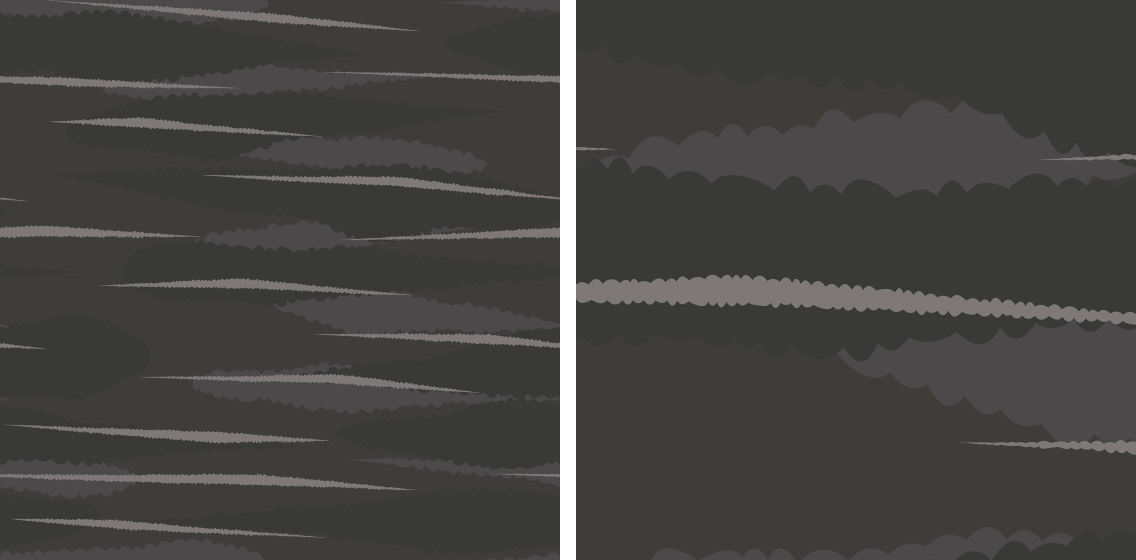
Left, the full canvas; right, a detail of the centre.
Give the GLSL for this pattern, as a WebGL 2 fragment shader.

```glsl
#version 300 es
precision highp float;
// Dark weathered bark: layered scalloped wedges crossed by thin pale tapered streaks.
uniform vec2 u_resolution;
out vec4 fragColor;

const vec3 BROWN = vec3(0.246, 0.239, 0.228);
const vec3 CHARCOAL = vec3(0.222, 0.222, 0.221);
const vec3 SLATE = vec3(0.296, 0.286, 0.290);
const vec3 PALE = vec3(0.494, 0.472, 0.468);

float hash(float n) {
    return fract(sin(n * 12.9898 + 4.1) * 43758.5);
}

float pick(float seed, float low, float high) {
    return mix(low, high, hash(seed));
}

float noise(float x, float seed) {
    float cell = floor(x);
    float f = fract(x);
    return mix(hash(cell + seed), hash(cell + 1.0 + seed), f * f * (3.0 - 2.0 * f));
}

// Row of round bumps of uneven width and height, from 0 to 1
float scallops(float x, float seed) {
    x += 0.9 * noise(x * 0.6, seed + 31.0);
    float f = fract(x);
    float arch = 4.0 * f * (1.0 - f);
    return arch * pick(floor(x) + seed, 0.35, 1.0) + 0.4 * noise(x * 0.5, seed) - 0.2;
}

float coverage(float dist, float pixel) {
    return clamp(dist / pixel + 0.5, 0.0, 1.0);
}

// Height of a stroke rising to 1 at its peak, with a power for each end
float taper(float t, float peak, vec2 powers) {
    return t < peak ? pow(t / peak, powers.x)
                    : pow((1.0 - t) / (1.0 - peak), powers.y);
}

// Broad wedge with one blunt end, one long tip and scalloped edges
float wedge(vec2 p, float centerY, float len, float halfHeight, float seed) {
    float along = fract(p.x - hash(seed + 1.3));
    float t = along / len;
    if (t >= 1.0) return -1.0;
    if (hash(seed + 2.7) < 0.5) t = 1.0 - t;

    float dy = fract(p.y - centerY + 0.5) - 0.5;
    dy -= pick(seed + 3.1, -0.09, 0.09) * (along - 0.5 * len);
    float side = dy > 0.0 ? 0.0 : 57.0;
    float body = halfHeight * taper(t, pick(seed + 4.9, 0.12, 0.4), vec2(0.45, 1.0));
    float swell = 0.7 + 0.6 * noise(along * 7.0, seed + side);
    float bumps = 0.010 * (scallops(along * 42.0, seed + side) - 0.5);
    return body * swell + bumps * smoothstep(0.0, 0.012, body) - abs(dy);
}

// Thin streak, bent at its thickest point, with finely jagged edges
float streak(vec2 p, float centerY, float len, float halfHeight, float seed) {
    float along = fract(p.x - hash(seed + 1.7));
    float t = along / len;
    if (t >= 1.0) return -1.0;

    float peak = pick(seed + 2.3, 0.3, 0.7);
    float run = (t - peak) * len;
    float slope = run < 0.0 ? pick(seed + 3.9, -0.08, 0.04) : pick(seed + 5.3, -0.13, -0.01);
    float dy = fract(p.y - centerY + 0.5) - 0.5 - slope * run;
    dy -= 0.003 * (noise(along * 6.0, seed) - 0.5);
    float side = dy > 0.0 ? 0.0 : 83.0;
    float body = halfHeight * taper(t, peak, vec2(0.85));
    float jag = scallops(along * 135.0, seed + side) - 0.5;
    return body + jag * min(0.0032, body * 0.8) - abs(dy);
}

void main() {
    vec2 p = gl_FragCoord.xy / u_resolution;
    float pixel = 1.0 / u_resolution.y;
    vec3 color = BROWN;

    // Slate wedges lie in the gaps between the charcoal rows
    const int ROWS = 7;
    for (int i = 0; i < ROWS; i++) {
        float seed = float(i) * 17.3 + 211.0;
        float y = (float(i) + pick(seed, 0.85, 1.15)) / float(ROWS);
        float d = wedge(p, y, pick(seed + 6.1, 0.45, 0.7), pick(seed + 7.7, 0.032, 0.048), seed);
        color = mix(color, SLATE, coverage(d, pixel));
    }

    // Charcoal wedges overlap them
    for (int i = 0; i < ROWS; i++) {
        float seed = float(i) * 13.7 + 57.0;
        float y = (float(i) + pick(seed, 0.38, 0.62)) / float(ROWS);
        float d = wedge(p, y, pick(seed + 6.1, 0.75, 0.98), pick(seed + 7.7, 0.052, 0.072), seed);
        color = mix(color, CHARCOAL, coverage(d, pixel));
    }

    // Pale streaks on top
    const int STREAKS = 11;
    for (int i = 0; i < STREAKS; i++) {
        float seed = float(i) * 19.1 + 403.0;
        float y = (float(i) + pick(seed, 0.25, 0.75)) / float(STREAKS);
        float d = streak(p, y, pick(seed + 6.1, 0.4, 0.92), pick(seed + 7.7, 0.0075, 0.0100), seed);
        color = mix(color, PALE, coverage(d, pixel));
    }

    fragColor = vec4(color, 1.0);
}
```
